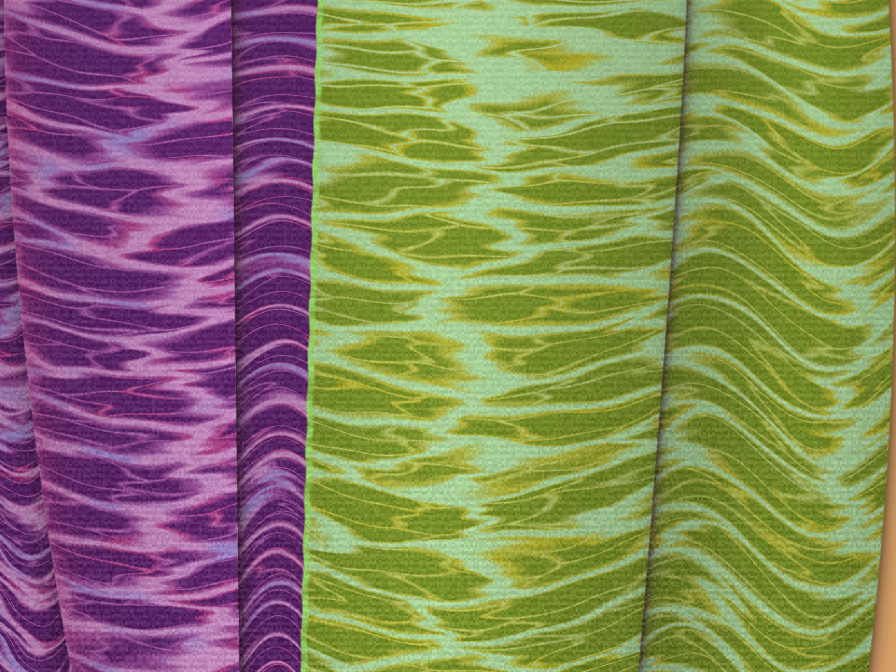
Write a Shadertoy shader that draws this texture.

```glsl
// Hanging folds of shimmering silk, violet and green, dyed in rippled lens-shaped bands.

const vec3 VIOLET_DEEP = vec3(0.34, 0.14, 0.39);
const vec3 VIOLET_MID  = vec3(0.54, 0.27, 0.53);
const vec3 VIOLET_PALE = vec3(0.70, 0.49, 0.68);
const vec3 GREEN_DEEP  = vec3(0.45, 0.54, 0.16);
const vec3 GREEN_MID   = vec3(0.64, 0.66, 0.25);
const vec3 GREEN_PALE  = vec3(0.63, 0.78, 0.57);
const vec3 MAGENTA     = vec3(0.66, 0.20, 0.43);
const vec3 LAVENDER    = vec3(0.56, 0.46, 0.70);
const vec3 HEM_GREEN   = vec3(0.58, 0.83, 0.40);
const vec3 WALL        = vec3(0.86, 0.64, 0.41);
const vec3 SHADOW      = vec3(0.18, 0.10, 0.15);
const vec2 LENS_SCALE   = vec2(3.5, 16.0);  // dyed lenses per canvas height
const vec2 STREAK_SCALE = vec2(5.5, 29.0);  // finer veins inside them
const float THREADS = 300.0;                // weave cells per canvas height
const float GRAIN   = 0.11;
const float EDGE    = 0.0018;               // softness of cloth edges

float hash(vec2 p) {
    p = fract(p * vec2(0.1031, 0.1137));
    p += dot(p, p.yx + 33.33);
    return fract((p.x + p.y) * p.x * 17.3);
}

// Cellular noise: x = closeness to the cell border (0 on it), y = cell id
vec2 cells(vec2 p) {
    vec2 base = floor(p), nearest = vec2(9.0);
    float id = 0.0;
    for (int j = -1; j <= 1; j++)
    for (int i = -1; i <= 1; i++) {
        vec2 c = base + vec2(i, j);
        vec2 site = c + 0.1 + 0.8 * vec2(hash(c + 71.0), hash(c + 193.0));
        float d = length(site - p);
        if (d < nearest.x) {
            nearest = vec2(d, nearest.x);
            id = hash(c + 37.0);
        } else nearest.y = min(nearest.y, d);
    }
    return vec2(nearest.y - nearest.x, id);
}

// Slow layered sines, about -1 to 1
float drift(vec2 p) {
    return 0.5 * sin(p.x + 1.7 * sin(p.y)) + 0.3 * sin(2.1 * p.y - 1.3 * p.x)
         + 0.2 * sin(3.7 * p.x + 2.9 * p.y);
}

// Dye depth: 0 on pale veins, growing toward the middle of each lens
float dyeDepth(vec2 q) {
    q.y += 0.009 * drift(q * vec2(13.0, 18.0));
    q.x += 0.035 * drift(q * vec2(9.0, 75.0)) + 0.008 * sin(q.y * 310.0);
    vec2 lens = cells(q * LENS_SCALE + 40.0);
    vec2 vein = cells(q * STREAK_SCALE + 90.0);
    float depth = lens.x * mix(0.65, 1.7, lens.y);
    depth = min(depth, 0.13 + 1.3 * vein.x);
    return depth + 0.025 * drift(q * vec2(16.0, 210.0));
}

vec3 dye(float depth, vec3 deep, vec3 mid, vec3 pale) {
    vec3 col = mix(pale, mid, smoothstep(0.07, 0.19, depth));
    return mix(col, deep, smoothstep(0.17, 0.31, depth));
}

vec3 violetSilk(vec2 q) {
    float tint = drift(q * vec2(17.0, 26.0) + 3.0);
    vec3 mid = mix(VIOLET_MID, MAGENTA, 0.6 * smoothstep(0.1, 0.7, tint));
    vec3 pale = mix(VIOLET_PALE, LAVENDER, smoothstep(0.0, 0.8, -tint));
    return dye(dyeDepth(q) + 0.01, VIOLET_DEEP, mid, pale);
}

vec3 greenSilk(vec2 q, float fade) {
    float tint = drift(q * vec2(8.0, 33.0));
    vec3 mid = GREEN_MID + vec3(0.04, 0.0, -0.09) * tint;
    return dye(dyeDepth(q) - fade, GREEN_DEEP, mid, GREEN_PALE);
}

float cover(float d) { return smoothstep(-EDGE, EDGE, d); }
float shade(float d, float width) { return exp(-max(d, 0.0) / width); }

void mainImage(out vec4 fragColor, in vec2 fragCoord) {
    vec2 p = fragCoord / iResolution.y;
    p.x *= 1.3333 * iResolution.y / iResolution.x;
    float drop = 1.0 - p.y;

    // Outlines of the hanging panels
    float hemV  = 0.006 + 0.1 * pow(drop, 1.8);
    float endV  = 0.344 + 0.012 * drop;
    float hemG  = 0.447 + 0.025 * p.y + 0.001 * sin(p.y * 90.0);
    float foldG = 1.022 - 0.072 * pow(drop, 1.2);
    float endG  = 1.292 + 0.12 * p.y - 0.09 * p.y * p.y;

    // Violet cloth behind, bands arched and crowded
    float u = (p.x - endV) / (hemG - endV);
    float arch = 0.05 * sin(2.5 * u) * (0.2 + drop);
    vec3 col = violetSilk(vec2(p.x + 2.0, (p.y - arch) * 1.35));
    col = mix(col, SHADOW, 0.9 * shade(p.x - endV, 0.010) * step(endV, p.x));
    col *= 1.0 - 0.25 * shade(hemV - p.x, 0.02) * step(p.x, hemV);

    // Violet front panel with its magenta hem
    u = (p.x - hemV) / (endV - hemV);
    float sag = 0.022 * pow(2.0 * u - 1.0, 2.0) - 0.02 * u;
    vec3 front = violetSilk(p - vec2(0.0, sag));
    front = mix(front, MAGENTA, 0.4 * shade(p.x - hemV, 0.025));
    float bead = 0.5 + 0.5 * sin(p.y * 160.0 + 2.0 * sin(p.y * 37.0));
    front = mix(front, VIOLET_PALE, 0.7 * bead * shade(p.x - hemV, 0.005));
    front *= 0.97 + 0.12 * u;
    col = mix(col, front, cover(p.x - hemV) * cover(endV - p.x));

    // Green front panel, sagging more toward the bottom
    u = (p.x - hemG) / (foldG - hemG);
    sag = mix(0.06, 0.012, p.y) * pow(2.0 * u - 0.9, 2.0);
    front = greenSilk(p + vec2(5.0, -sag), 0.07 * smoothstep(0.5, 1.0, p.y));
    front = mix(front, HEM_GREEN, (0.5 + 0.5 * bead) * (1.0 - smoothstep(0.006, 0.012, p.x - hemG)));
    front *= 0.98 + 0.07 * sin(u * 4.5) - 0.10 * shade(foldG - p.x, 0.012);
    col = mix(col, front, cover(p.x - hemG));

    // Green side panel, bands rolling over a crest and into a trough
    u = (p.x - foldG) / (endG - foldG);
    float roll = mix(0.025, 0.055, smoothstep(1.0, 0.5, p.y)) * cos(5.2 * (u - 0.15));
    vec3 side = greenSilk(p + vec2(9.0, -roll), -0.01);
    side *= 0.96 + 0.06 * cos(6.0 * u - 3.6) - 0.06 * drop;
    side = mix(side, SHADOW, 0.75 * shade(p.x - foldG, 0.008));
    col = mix(col, side, cover(p.x - foldG));

    // Woven grain and glints
    vec2 thread = floor(p * THREADS);
    float weave = hash(thread) - 0.5 + 0.25 * sin(p.y * THREADS * 2.1);
    col += GRAIN * weave * (0.55 + 0.45 * drop);

    // Wall past the last edge
    vec3 wall = WALL * (1.0 - 0.45 * shade(p.x - endG, 0.012));
    col = mix(col, wall, cover(p.x - endG));
    fragColor = vec4(clamp(col, 0.0, 1.0), 1.0);
}
```
